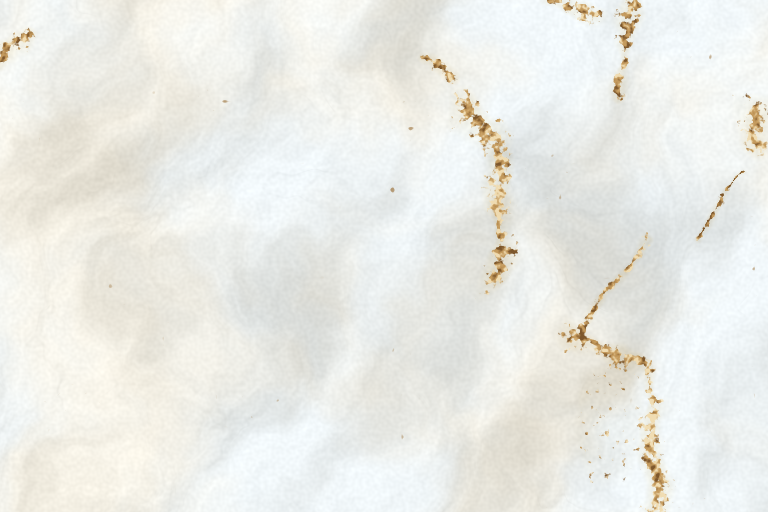
A Shadertoy shader for this texture:

```glsl
// Pale marble with soft grey clouds, cream and cool tints and flaky gold veins.
// Warped gradient noise makes the stone; noisy distances to a few strokes
// control how densely the gold flakes cover it. Canvas height is one unit.

#define WHITE vec3(0.972, 0.977, 0.970)
#define GREY vec3(0.868, 0.868, 0.850)
#define CREAM vec3(1.012, 0.990, 0.950)
#define COOL vec3(0.980, 1.000, 1.018)
#define BROWN vec3(0.46, 0.30, 0.12)
#define GOLD vec3(0.77, 0.60, 0.35)
#define PALE_GOLD vec3(0.96, 0.89, 0.74)
#define FLAKE_SCALE 62.0
#define GRAIN_SCALE 130.0
#define GRAIN_CONTRAST 0.020
#define RELIEF_CONTRAST 0.055

// Strokes as start and end points, with a half width for each vein
const int VEIN_COUNT = 11;
const vec4 VEINS[11] = vec4[11](
    vec4(0.92, 0.79, 0.98, 0.68), vec4(0.98, 0.69, 0.965, 0.465),
    vec4(1.23, 1.01, 1.207, 0.81), vec4(1.445, 0.667, 1.367, 0.535),
    vec4(1.268, 0.535, 1.12, 0.33), vec4(1.12, 0.345, 1.26, 0.285),
    vec4(1.265, 0.28, 1.29, 0.01), vec4(1.485, 0.79, 1.47, 0.72),
    vec4(1.075, 1.0, 1.16, 0.965), vec4(0.0, 0.89, 0.05, 0.94),
    vec4(0.82, 0.885, 0.88, 0.848));
const float VEIN_WIDTHS[11] = float[11](
    0.026, 0.025, 0.016, 0.009, 0.010, 0.018, 0.024, 0.020, 0.016, 0.016, 0.008);
const vec4 SHADES[3] = vec4[3](
    vec4(0.36, 0.08, 0.76, 0.60), vec4(0.84, 0.10, 0.94, 0.62),
    vec4(0.85, 0.95, 1.18, 0.50));

// Unit gradient from an integer hash of the cell
vec2 cellGradient(vec2 cell) {
    uvec2 k = uvec2(ivec2(cell)) * uvec2(1597u, 3571u);
    uint h = (k.x ^ k.y) * 74761u;
    h = (h ^ (h >> 15)) * 48271u;
    h = (h ^ (h >> 13)) * 69621u;
    float angle = float((h >> 8) & 65535u) * 6.28318 / 65536.0;
    return vec2(cos(angle), sin(angle));
}

float gradientNoise(vec2 p) {
    vec2 i = floor(p), f = p - i;
    vec2 u = f * f * f * (f * (f * 6.0 - 15.0) + 10.0);
    vec2 e = vec2(1.0, 0.0);
    float a = dot(cellGradient(i), f);
    float b = dot(cellGradient(i + e.xy), f - e.xy);
    float c = dot(cellGradient(i + e.yx), f - e.yx);
    float d = dot(cellGradient(i + e.xx), f - e.xx);
    return 1.5 * mix(mix(a, b, u.x), mix(c, d, u.x), u.y);
}

float fbm(vec2 p, int octaves) {
    float sum = 0.0, amplitude = 0.5;
    for (int i = 0; i < octaves; i++) {
        sum += amplitude * gradientNoise(p);
        p = mat2(1.6, 1.2, -1.2, 1.6) * p + 17.3;
        amplitude *= 0.5;
    }
    return sum;
}

float segmentDistance(vec2 p, vec4 s) {
    vec2 along = s.zw - s.xy, v = p - s.xy;
    return length(v - along * clamp(dot(v, along) / dot(along, along), 0.0, 1.0));
}

// Cloudy stone with slanted streaks, fine relief and grain
vec3 marble(vec2 p) {
    vec2 warp = vec2(fbm(p * 3.0 + 4.0, 4), fbm(p * 3.0 + 31.0, 4));
    vec2 w = p + 0.16 * warp;
    vec2 streak = mat2(0.82, 0.57, -0.57, 0.82) * w * vec2(1.0, 0.9);
    float cloud = fbm(streak * vec2(4.6, 2.6) + 9.0, 6);

    float band = 0.0;
    for (int i = 0; i < 3; i++)
        band = max(band, 1.0 - smoothstep(0.0, 0.13, segmentDistance(w, SHADES[i])));
    float patchShade = 1.0 - smoothstep(0.4, 1.2, length((w - vec2(1.19, 0.18)) / vec2(0.10, 0.18)));
    float shade = smoothstep(-0.25, 0.58, cloud + 0.20 * band + 0.20 * patchShade);
    vec3 col = mix(WHITE, GREY, shade);

    float warmth = fbm(w * 2.3 + 52.0, 4) + 0.18 * (0.75 - p.x);
    col *= mix(COOL, CREAM, smoothstep(-0.3, 0.45, warmth));

    vec2 light = vec2(-0.006, 0.008);
    vec2 rough = vec2(17.0, 13.0);
    float relief = fbm((w + light) * rough, 4) - fbm(w * rough, 4);
    float crack = 1.0 - smoothstep(0.0, 0.045, abs(fbm(w * 5.0 + 70.0, 4)));
    crack *= smoothstep(0.05, 0.4, gradientNoise(p * 4.0 + 23.0));
    col += RELIEF_CONTRAST * relief - 0.018 * crack;
    return col + GRAIN_CONTRAST * gradientNoise(p * GRAIN_SCALE);
}

// Flake density: high inside the veins, low in the worn patch
float goldDensity(vec2 p) {
    vec2 w = p + 0.026 * vec2(fbm(p * 11.0, 3), fbm(p * 11.0 + 40.0, 3));
    float swell = 1.0 + 1.1 * gradientNoise(p * 13.0 + 8.0);
    float density = -1.0;
    for (int i = 0; i < VEIN_COUNT; i++) {
        float width = VEIN_WIDTHS[i] * max(swell, 0.3);
        density = max(density, 0.45 - 0.55 * segmentDistance(w, VEINS[i]) / width);
    }
    float worn = length((w - vec2(1.19, 0.17)) / vec2(0.09, 0.16));
    return max(density, mix(-0.17, -1.0, smoothstep(0.6, 1.3, worn)));
}

void mainImage(out vec4 fragColor, in vec2 fragCoord) {
    vec2 p = fragCoord / iResolution.y;
    vec3 col = marble(p);

    // Gold flakes, from dark pits to bright leaf
    float density = goldDensity(p);
    float flakes = fbm(p * FLAKE_SCALE, 3);
    float gold = smoothstep(0.0, 0.24, flakes + density - 0.10);
    float leaf = 1.5 * fbm(p * FLAKE_SCALE * 1.2 + 90.0, 2) + 0.5 * gradientNoise(p * 9.0);
    vec3 metal = mix(BROWN, GOLD, smoothstep(-0.55, 0.02, leaf));
    metal = mix(metal, PALE_GOLD, smoothstep(0.02, 0.45, leaf));
    col = mix(col, metal, 0.92 * gold);

    // Faint ochre stain near veins and sparse lone specks
    col = mix(col, col * vec3(0.97, 0.94, 0.87), 0.6 * smoothstep(-0.4, 0.3, density));
    float speck = smoothstep(0.70, 0.92, gradientNoise(p * 58.0 + 12.0));
    speck *= smoothstep(0.25, 0.6, gradientNoise(p * 7.0 + 61.0));
    col = mix(col, mix(BROWN, GOLD, 0.5), 0.7 * speck);

    fragColor = vec4(clamp(col, 0.0, 1.0), 1.0);
}
```
